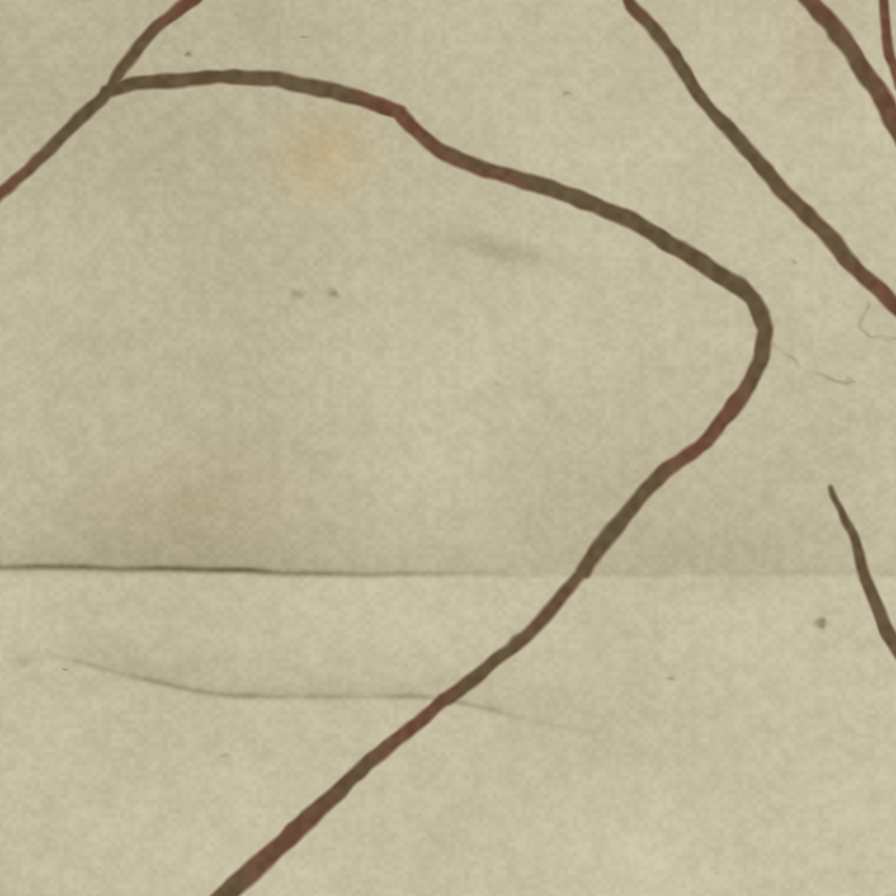
Reproduce this texture procedurally as a WebGL 1 fragment shader.

```glsl
precision highp float;
// Aged, folded paper crossed by wandering brown ink lines.
// Tapered Bezier strokes are wobbled by noise and laid over a paper tone
// built from mottling, fine grain, two shaded folds, stains and specks.

#define PAPER vec3(0.757, 0.727, 0.615)
#define INK vec3(0.375, 0.315, 0.228)
#define RED_INK vec3(0.42, 0.275, 0.215)
#define MOTTLE 0.085
#define GRAIN 0.042
#define WOBBLE 0.0075
#define EDGE 0.0030
#define SPECKS 16

uniform vec2 u_resolution;

float hash(vec2 p) {
  return fract(sin(dot(p, vec2(127.1, 311.7))) * 43758.545);
}

float noise(vec2 p) {
  vec2 i = floor(p), f = fract(p);
  f = f * f * (3.0 - 2.0 * f);
  return mix(mix(hash(i), hash(i + vec2(1, 0)), f.x),
             mix(hash(i + vec2(0, 1)), hash(i + vec2(1, 1)), f.x), f.y);
}

float fbm(vec2 p) {
  float sum = 0.0, amp = 0.5;
  for (int i = 0; i < 4; i++) {
    sum += amp * noise(p);
    p = p * 2.03 + 17.3;
    amp *= 0.5;
  }
  return sum / 0.9375;
}

// Signed distance to a quadratic Bezier whose half width runs from w0 to w1
float stroke(vec2 p, vec2 a, vec2 b, vec2 c, float w0, float w1) {
  float best = 1.0;
  vec2 from = a;
  for (int i = 1; i <= 10; i++) {
    float t = float(i) / 10.0;
    vec2 to = mix(mix(a, b, t), mix(b, c, t), t);
    vec2 along = to - from;
    float k = clamp(dot(p - from, along) / dot(along, along), 0.0, 1.0);
    best = min(best, length(p - from - k * along) - mix(w0, w1, t - 0.1 + 0.1 * k));
    from = to;
  }
  return best;
}

float inkLines(vec2 p) {
  // long looping line, from the left edge round to the bottom
  float d = stroke(p, vec2(-0.01, 0.775), vec2(0.06, 0.835), vec2(0.12, 0.897), 0.006, 0.008);
  d = min(d, stroke(p, vec2(0.117, 0.896), vec2(0.27, 0.938), vec2(0.445, 0.875), 0.008, 0.009));
  d = min(d, stroke(p, vec2(0.445, 0.875), vec2(0.47, 0.832), vec2(0.60, 0.792), 0.008, 0.009));
  d = min(d, stroke(p, vec2(0.60, 0.792), vec2(0.715, 0.758), vec2(0.81, 0.692), 0.009, 0.010));
  d = min(d, stroke(p, vec2(0.81, 0.692), vec2(0.91, 0.634), vec2(0.781, 0.499), 0.010, 0.008));
  d = min(d, stroke(p, vec2(0.781, 0.499), vec2(0.716, 0.463), vec2(0.651, 0.362), 0.008, 0.008));
  d = min(d, stroke(p, vec2(0.651, 0.362), vec2(0.586, 0.284), vec2(0.495, 0.219), 0.006, 0.008));
  d = min(d, stroke(p, vec2(0.495, 0.219), vec2(0.412, 0.151), vec2(0.23, -0.02), 0.007, 0.011));
  // branch and the lines at the right
  d = min(d, stroke(p, vec2(0.12, 0.897), vec2(0.155, 0.965), vec2(0.225, 1.01), 0.006, 0.008));
  d = min(d, stroke(p, vec2(0.70, 1.01), vec2(0.785, 0.865), vec2(1.01, 0.65), 0.007, 0.009));
  d = min(d, stroke(p, vec2(0.895, 1.01), vec2(0.95, 0.95), vec2(1.01, 0.845), 0.009, 0.010));
  d = min(d, stroke(p, vec2(0.985, 1.01), vec2(0.992, 0.96), vec2(1.003, 0.90), 0.006, 0.006));
  return min(d, stroke(p, vec2(0.928, 0.455), vec2(0.955, 0.375), vec2(1.01, 0.255), 0.003, 0.010));
}

float scratches(vec2 p) {
  float d = stroke(p, vec2(0.866, 0.615), vec2(0.92, 0.565), vec2(0.95, 0.575), 0.001, 0.002);
  return min(d, stroke(p, vec2(0.97, 0.66), vec2(0.94, 0.61), vec2(1.01, 0.625), 0.002, 0.001));
}

float blob(vec2 p, vec2 center, vec2 radius) {
  vec2 q = (p - center) / radius;
  return exp(-dot(q, q));
}

// Darkening by a fold: a thin line with a shadow fading upward
float fold(float h, float line, float shade, float reach) {
  float above = smoothstep(-0.003, 0.003, h);
  return line * exp(-h * h / 0.000014) + shade * above * exp(-max(h, 0.0) / reach);
}

void main() {
  vec2 p = gl_FragCoord.xy / u_resolution;
  float edge = max(EDGE, 1.0 / u_resolution.y);

  // paper: mottling and two scales of grain
  float tone = MOTTLE * (fbm(p * 4.5 + 3.0) - 0.5);
  tone += GRAIN * (noise(p * 190.0) - 0.5) + GRAIN * 0.7 * (noise(p * 75.0) - 0.5);
  tone += 0.025 * (1.0 - smoothstep(0.352, 0.364, p.y)) - 0.025 * blob(p, vec2(0.1, 0.95), vec2(0.4, 0.2));

  // folds
  float ragged = noise(p * vec2(22.0, 3.0));
  float creaseY = mix(0.367, 0.358, smoothstep(0.0, 0.5, p.x)) + 0.004 * (ragged - 0.5);
  float fadeRight = 1.0 - smoothstep(0.25, 0.62, p.x);
  tone -= fold(p.y - creaseY, 0.015 + fadeRight * (0.10 + 0.16 * ragged), 0.025 + 0.05 * fadeRight, 0.05);
  float wrinkleY = 0.222 + 0.05 * (1.0 - smoothstep(0.0, 0.28, p.x)) - 0.04 * smoothstep(0.45, 0.68, p.x);
  float wrinkle = smoothstep(0.0, 0.16, p.x) * (1.0 - smoothstep(0.42, 0.72, p.x));
  tone -= wrinkle * fold(p.y - wrinkleY - 0.004 * (ragged - 0.5), 0.16 * ragged, 0.055, 0.025);
  tone -= 0.07 * blob(p, vec2(0.56, 0.72 + 0.2 * (0.56 - p.x)), vec2(0.06, 0.013));
  vec3 color = PAPER + tone;

  // warm and rosy stains
  color -= vec3(-0.01, 0.025, 0.06) * blob(p, vec2(0.36, 0.825), vec2(0.05, 0.045));
  color -= vec3(0.02, 0.035, 0.04) * blob(p, vec2(0.22, 0.44), vec2(0.12, 0.06));
  color -= vec3(0.02, 0.04, 0.04) * blob(p, vec2(0.905, 0.95), vec2(0.035, 0.06));

  // scattered specks
  vec2 jitter = 0.006 * vec2(noise(p * 110.0) - 0.5, noise(p * 110.0 + 40.0) - 0.5);
  for (int i = 0; i < SPECKS; i++) {
    float id = float(i) + 1.0;
    vec2 center = vec2(hash(vec2(id, 2.0)), hash(vec2(id, 5.0)));
    float size = mix(0.002, 0.0065, pow(hash(vec2(id, 9.0)), 2.0));
    color = mix(color, INK, 0.5 * hash(vec2(id, 7.0)) * blob(p + jitter, center, vec2(1.5, 1.0) * size));
  }
  color = mix(color, INK, 0.4 * noise(p * 60.0) * (1.0 - smoothstep(-edge, edge, scratches(p + jitter))));

  // ink, redder in patches and along its edges
  vec2 sway = vec2(noise(p * 20.0), noise(p * 20.0 + 50.0)) - 0.5;
  sway += 0.4 * (vec2(noise(p * 65.0), noise(p * 65.0 + 90.0)) - 0.5);
  float d = inkLines(p + WOBBLE * sway);
  float redness = 0.75 * smoothstep(0.55, 0.85, noise(p * 9.0 + 6.0)) + 0.3 * smoothstep(-0.005, 0.0, d);
  vec3 ink = mix(INK, RED_INK, min(redness, 1.0)) + 0.07 * (noise(p * 120.0) - 0.5);
  color = mix(color, ink, 0.97 * (1.0 - smoothstep(-edge, edge, d)));
  gl_FragColor = vec4(color, 1.0);
}
```
